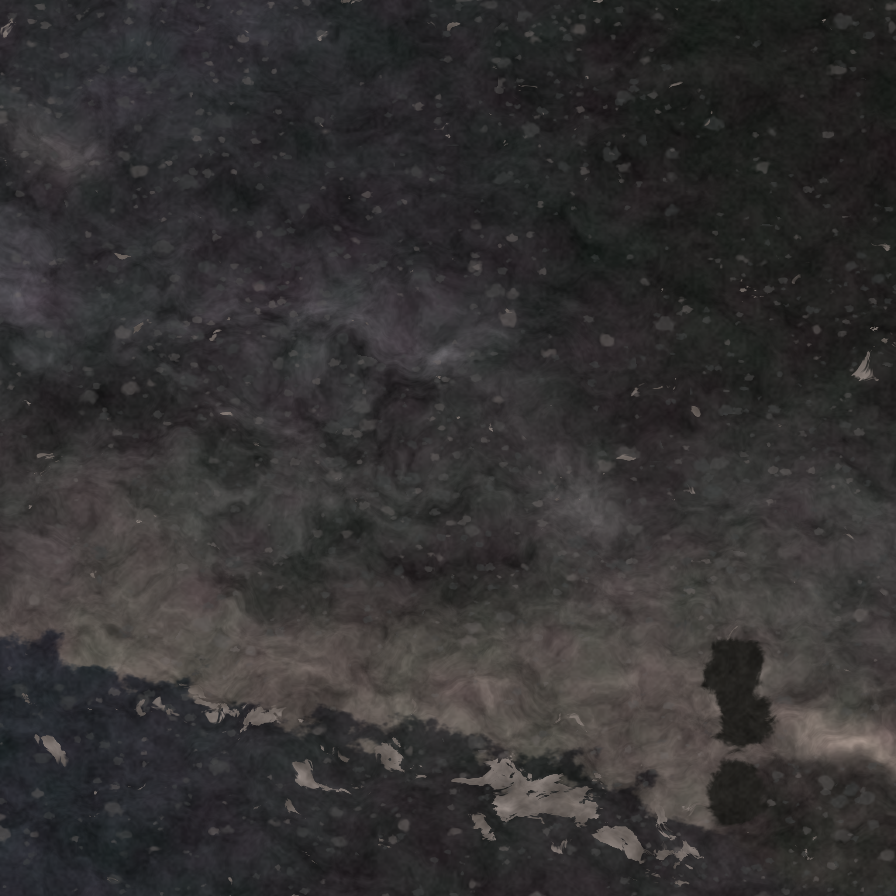
A Shadertoy shader for this texture:

```glsl
// Weathered dark wall: a sooty upper field fading into a dusty brown band,
// with a chipped blue-black base. Soft tinted patches set the layout; warped
// value noise, thresholded flakes and scattered grains give the surface.

float hash(vec2 p) {
    return fract(sin(dot(p, vec2(127.1, 311.7))) * 43758.5453);
}

float noise(vec2 p) {
    vec2 i = floor(p), f = fract(p);
    f = f * f * (3.0 - 2.0 * f);
    return mix(mix(hash(i), hash(i + vec2(1, 0)), f.x),
               mix(hash(i + vec2(0, 1)), hash(i + vec2(1, 1)), f.x), f.y);
}

float fbm(vec2 p, int octaves) {
    float sum = 0.0, amp = 0.5, total = 0.0;
    for (int i = 0; i < octaves; i++) {
        sum += amp * noise(p);
        total += amp;
        amp *= 0.58;
        p = mat2(1.6, 1.2, -1.2, 1.6) * p + 7.3;
    }
    return sum / total;
}

// Soft elliptical weight, turned by an angle
float patchAt(vec2 p, vec2 center, vec2 radius, float angle) {
    vec2 d = p - center;
    float c = cos(angle), s = sin(angle);
    d = vec2(c * d.x + s * d.y, c * d.y - s * d.x) / radius;
    return exp(-dot(d, d));
}

float ellipseDist(vec2 p, vec2 center, vec2 radius) {
    return (length((p - center) / radius) - 1.0) * min(radius.x, radius.y);
}

// Irregular grains in a jittered grid; x is coverage, y is a random tint
vec2 grains(vec2 p, float cells, float density) {
    vec2 q = p * cells, id = floor(q);
    vec2 result = vec2(0.0);
    for (int y = -1; y <= 1; y++)
    for (int x = -1; x <= 1; x++) {
        vec2 cell = id + vec2(x, y);
        float pick = hash(cell + 3.7);
        vec2 spot = cell + vec2(hash(cell), hash(cell + 19.1));
        float size = mix(0.12, 0.42, pow(hash(cell + 41.0), 2.0));
        float d = length((q - spot) * vec2(0.8, 1.1)) + 0.3 * (noise(q * 4.0) - 0.5);
        float cover = step(pick, density) * smoothstep(size + 0.12, size - 0.12, d);
        if (cover > result.x) result = vec2(cover, hash(cell + 8.0));
    }
    return result;
}

// Height of the ragged border between dusty band and chipped base
float baseEdge(float x) {
    float y = mix(0.28, 0.19, smoothstep(0.0, 0.42, x));
    y = mix(y, 0.135, smoothstep(0.42, 0.66, x));
    return mix(y, 0.07, smoothstep(0.66, 0.82, x));
}

vec3 wallColor(vec2 p) {
    vec3 soot = mix(vec3(0.15, 0.147, 0.157), vec3(0.125, 0.123, 0.118), smoothstep(0.4, 0.85, p.x));
    vec3 dust = vec3(0.335, 0.31, 0.292);
    float slope = p.y + 0.05 * p.x;
    vec3 col = mix(dust, vec3(0.225, 0.217, 0.217), smoothstep(0.25, 0.42, slope));
    col = mix(col, soot, smoothstep(0.46, 0.68, slope));
    // Pale areas
    col += vec3(0.06, 0.063, 0.073) * patchAt(p, vec2(0.2, 0.95), vec2(0.16, 0.08), 0.4);
    col += vec3(0.15, 0.135, 0.13) * patchAt(p, vec2(0.05, 0.835), vec2(0.06, 0.035), -0.3);
    col += vec3(0.10, 0.095, 0.105) * patchAt(p, vec2(0.0, 0.68), vec2(0.06, 0.08), 0.0);
    col += vec3(0.085, 0.08, 0.083) * patchAt(p, vec2(0.34, 0.64), vec2(0.24, 0.07), -0.12);
    col += vec3(0.09, 0.085, 0.09) * patchAt(p, vec2(0.5, 0.597), vec2(0.055, 0.018), 0.1);
    col += vec3(0.07) * patchAt(p, vec2(0.65, 0.45), vec2(0.08, 0.035), -0.4);
    col += vec3(0.055, 0.04, 0.035) * patchAt(p, vec2(0.13, 0.39), vec2(0.1, 0.07), -0.6);
    col += vec3(0.05, 0.043, 0.036) * patchAt(p, vec2(0.78, 0.36), vec2(0.14, 0.05), 0.1);
    // Dim areas
    col -= 0.055 * patchAt(p, vec2(0.48, 0.36), vec2(0.16, 0.07), 0.1);
    col -= 0.05 * patchAt(p, vec2(0.08, 0.55), vec2(0.16, 0.04), 0.1);
    col -= 0.05 * patchAt(p, vec2(0.74, 0.49), vec2(0.05, 0.08), 0.0);
    col -= vec3(0.08, 0.07, 0.06) * patchAt(p, vec2(0.96, 0.24), vec2(0.08, 0.05), 0.0);
    return col;
}

void mainImage(out vec4 fragColor, in vec2 fragCoord) {
    vec2 p = fragCoord / iResolution.xy;
    vec2 warp = vec2(fbm(p * 13.0, 4), fbm(p * 13.0 + 31.0, 4)) - 0.5;
    vec2 w = p + 0.07 * warp;
    vec3 col = wallColor(w);

    // Chipped base and darker lower right corner
    float rough = fbm(p * vec2(22.0, 30.0) + 5.0, 5) - 0.5;
    float below = baseEdge(p.x) - p.y + 0.13 * rough;
    vec3 baseTint = mix(vec3(0.135, 0.15, 0.172), vec3(0.15, 0.145, 0.15), smoothstep(0.0, 0.5, p.x));
    col = mix(col, baseTint, 0.94 * smoothstep(-0.008, 0.012, below));
    col = mix(col, vec3(0.19, 0.178, 0.17), smoothstep(0.3, 0.6, patchAt(w, vec2(0.94, 0.075), vec2(0.14, 0.085), -0.25)));
    col += vec3(0.14, 0.12, 0.11) * patchAt(w, vec2(0.95, 0.165), vec2(0.1, 0.018), -0.4);

    // Mottling, stretched along the wall, then fine grain
    float mottle = fbm(w * vec2(20.0, 32.0) + 2.0, 5) - 0.5;
    float relief = fbm(w * vec2(65.0, 85.0), 4) - 0.5;
    float middle = patchAt(p, vec2(0.3, 0.58), vec2(0.36, 0.2), 0.0);
    col *= 1.0 + (0.75 + 0.45 * middle) * mottle + 0.55 * relief;
    col += vec3(0.02, -0.006, 0.008) * (fbm(p * 18.0 + 60.0, 3) - 0.5) * 2.0;

    // Pale flakes gathered along the base
    float flakeArea = patchAt(p, vec2(0.57, 0.115), vec2(0.16, 0.045), -0.2)
        + patchAt(p, vec2(0.34, 0.14), vec2(0.07, 0.04), 0.1)
        + patchAt(p, vec2(0.71, 0.055), vec2(0.07, 0.04), -0.5)
        + 0.75 * patchAt(p, vec2(0.23, 0.215), vec2(0.11, 0.025), -0.3)
        + 0.65 * patchAt(p, vec2(0.05, 0.16), vec2(0.05, 0.02), 0.0);
    float flakeNoise = fbm(w * vec2(32.0, 46.0) + 12.0, 5);
    float flake = smoothstep(0.0, 0.05, flakeNoise - 0.78 + 0.27 * min(flakeArea, 1.1));
    vec3 flakeTint = mix(vec3(0.36, 0.33, 0.31), vec3(0.55, 0.51, 0.49), noise(p * 60.0));
    col = mix(col, flakeTint * (1.0 + 0.5 * relief), 0.88 * flake);

    // Scattered grains, denser in the middle left and near the floor
    float clusters = smoothstep(0.4, 0.7, fbm(p * 7.0 + 4.0, 3));
    float floorZone = smoothstep(0.2, 0.08, p.y);
    for (int i = 0; i < 2; i++) {
        vec2 g = grains(p + float(i) * 0.37, 48.0 + 42.0 * float(i), 0.05 + 0.14 * clusters + 0.1 * middle + 0.08 * floorZone);
        vec3 tint = mix(vec3(0.25, 0.26, 0.26), vec3(0.44, 0.41, 0.40), g.y * g.y);
        col = mix(col, max(col, tint), 0.5 * g.x);
    }

    // Two dark stains on the right
    float stain = min(ellipseDist(p, vec2(0.822, 0.255), vec2(0.03, 0.042)),
                      ellipseDist(p, vec2(0.828, 0.2), vec2(0.033, 0.036)));
    stain = min(stain, ellipseDist(p, vec2(0.822, 0.112), vec2(0.028, 0.033)));
    stain += 0.035 * rough + 0.012 * relief;
    vec3 stainTint = vec3(0.125, 0.12, 0.11) * (1.0 + 0.6 * relief);
    col = mix(col, stainTint, 0.95 * smoothstep(0.004, -0.004, stain));

    col += 0.035 * (noise(p * 260.0) - 0.5);
    fragColor = vec4(clamp(col, 0.0, 1.0), 1.0);
}
```
